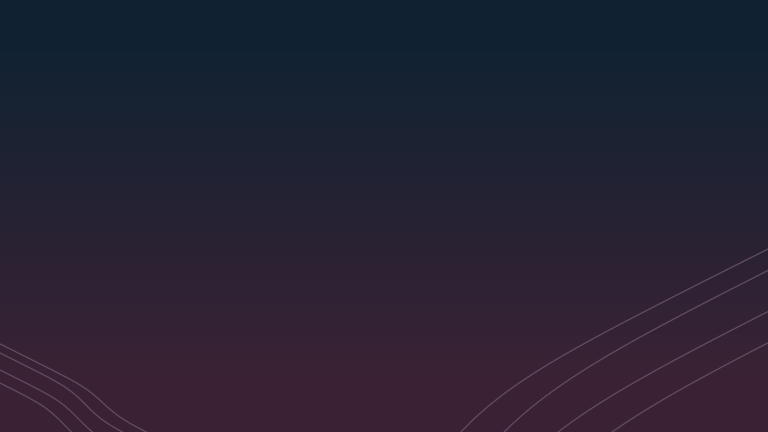
A Shadertoy shader for this background:

```glsl
// Dusk gradient from navy to plum, with fine contour lines in both lower corners.

// All lengths are in units of the canvas height.
const vec3 NAVY = vec3(0.061, 0.135, 0.195);
const vec3 PLUM = vec3(0.226, 0.132, 0.205);
const vec3 LINE_COLOR = vec3(0.38, 0.30, 0.37);
const float FADE_LOW = 0.13;      // plum below this height
const float FADE_HIGH = 0.90;     // navy above this height
const float LINE_WIDTH = 0.003;
const float HILL_SLOPE = 0.5;
const float BEND_WIDTH = 0.021;   // softness of the kink in the left lines

// Left lines: height at the left edge, kink position, kink drop
const vec3 LEFT_LINES[4] = vec3[4](
    vec3(0.204, 0.238, 0.035), vec3(0.183, 0.199, 0.042),
    vec3(0.1435, 0.181, 0.044), vec3(0.1134, 0.148, 0.044));

// Right lines: foot position, extra rise, length of the curved foot
const vec3 RIGHT_LINES[4] = vec3[4](
    vec3(1.067, 0.0683, 0.120), vec3(1.167, 0.0694, 0.139),
    vec3(1.292, 0.0370, 0.139), vec3(1.417, 0.0280, 0.139));

// Approximate distance to a curve of known height and slope at this x
float curveDistance(float y, float height, float slope) {
    return abs(y - height) / sqrt(1.0 + slope * slope);
}

// Falling line with a sigmoid kink
float leftDistance(vec2 p, vec3 line) {
    float s = 1.0 / (1.0 + exp(-(p.x - line.y) / BEND_WIDTH));
    float height = line.x - HILL_SLOPE * p.x - line.z * s;
    float slope = -HILL_SLOPE - line.z * s * (1.0 - s) / BEND_WIDTH;
    return curveDistance(p.y, height, slope);
}

// Rising line that is steeper near its foot
float rightDistance(vec2 p, vec3 line) {
    float run = p.x - line.x;
    float decay = exp(-run / line.z);
    float height = HILL_SLOPE * run + line.y * (1.0 - decay);
    float slope = HILL_SLOPE + line.y * decay / line.z;
    return curveDistance(p.y, height, slope);
}

void mainImage(out vec4 fragColor, in vec2 fragCoord) {
    vec2 p = fragCoord / iResolution.y;
    float pixel = 1.0 / iResolution.y;

    // Sky
    float fade = clamp((p.y - FADE_LOW) / (FADE_HIGH - FADE_LOW), 0.0, 1.0);
    vec3 color = mix(PLUM, NAVY, fade);

    // Nearest contour line
    float d = 1.0;
    for (int i = 0; i < 4; i++) {
        d = min(d, leftDistance(p, LEFT_LINES[i]));
        d = min(d, rightDistance(p, RIGHT_LINES[i]));
    }
    float coverage = clamp((0.5 * LINE_WIDTH - d) / pixel + 0.5, 0.0, 1.0);
    color = mix(color, LINE_COLOR, coverage);

    fragColor = vec4(color, 1.0);
}
```
